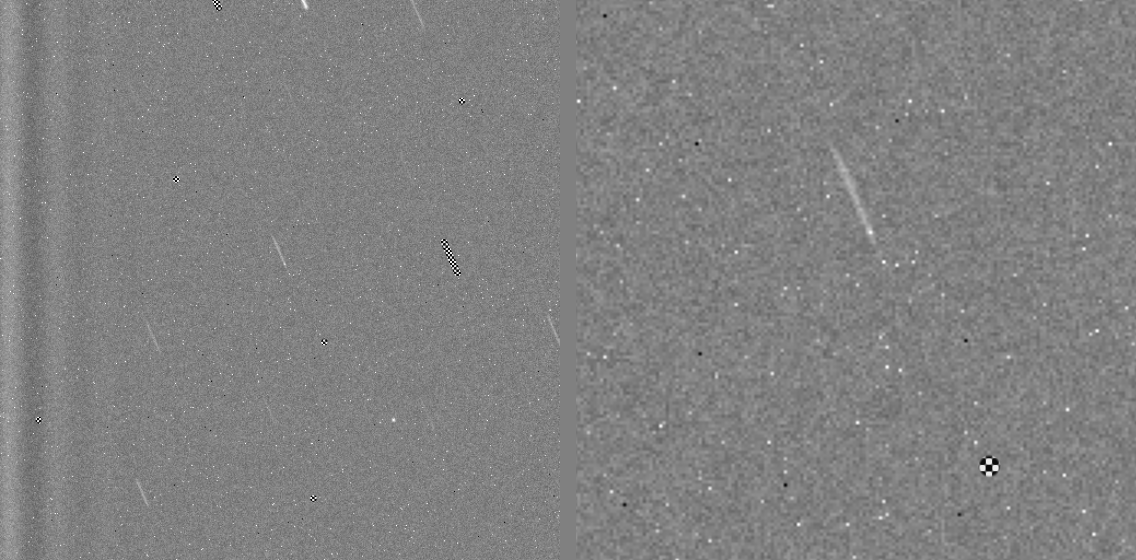
Left, the full canvas; right, a detail of the centre.
Write a Shadertoy shader that draws this texture.

```glsl
// Grey sensor frame: fine grain, hot and dead pixels, fading bands, slanted trails.

const float BASE_GREY = 0.503;
const float GRAIN_CELLS = 512.0;
const float GRAIN_SIGMA = 0.041;
const float MOTTLE_CELLS = 170.0;
const float MOTTLE_SIGMA = 0.009;
const float HOT_SHARE = 0.012;
const float DEAD_SHARE = 0.0002;
const float BAND_PERIOD = 0.086;
const float BAND_PEAK = 0.018;
const float BAND_STRENGTH = 0.105;
const float BAND_FADE = 0.075;
const vec2 TRAIL_DIR = vec2(0.40, -0.917);
const int TRAIL_COUNT = 12;
const vec2 TRAIL_START = vec2(0.725, 0.70);
const float TRAIL_WIDTH = 0.0023;
const int CLUSTER_COUNT = 6;
const vec2 CLUSTER_START = vec2(0.805, 0.54);
const vec2 EDGE_CLUSTER = vec2(0.388, 0.993);
const float CLUSTER_RADIUS = 0.0062;
const float CHECK_SIZE = 0.0039;
const vec2 FLARE_SPOT = vec2(0.703, 0.25);
const vec2 FLARE_EDGE = vec2(0.542, 0.998);
const vec2 SPREAD_STEP = vec2(0.75488, 0.56984);
const float PI = 3.14159;

// Integer hash: three uniform values per lattice cell and seed.
vec3 hash3(vec2 cell, int seed) {
    uvec3 v = uvec3(ivec3(ivec2(cell), seed)) * 1664525u + 1013904223u;
    v.x += v.y * v.z; v.y += v.z * v.x; v.z += v.x * v.y;
    v ^= v >> 16u;
    v.x += v.y * v.z; v.y += v.z * v.x; v.z += v.x * v.y;
    return vec3(v >> 8u) / 16777216.0;
}

// Nearly normal value with unit deviation.
float bell(vec2 cell, int seed) {
    return 2.0 * (dot(hash3(cell, seed), vec3(1.0)) - 1.5);
}

// Grain of one cell, with rare hot and dead outliers.
float grainCell(vec2 cell) {
    vec3 h = hash3(cell, 7);
    float hot = step(h.x, HOT_SHARE) * (0.08 + 0.45 * h.y * h.y * h.y);
    float dead = step(h.z, DEAD_SHARE) * 0.45;
    return GRAIN_SIGMA * bell(cell, 1) + hot - dead;
}

float mottleCell(vec2 cell) {
    return MOTTLE_SIGMA * bell(cell, 3);
}

float blend4(float a, float b, float c, float d, vec2 f) {
    f = f * f * (3.0 - 2.0 * f);
    return mix(mix(a, b, f.x), mix(c, d, f.x), f.y);
}

float grain(vec2 uv) {
    vec2 p = uv * GRAIN_CELLS - 0.5, c = floor(p), e = vec2(1.0, 0.0);
    return blend4(grainCell(c), grainCell(c + e.xy), grainCell(c + e.yx),
                  grainCell(c + e.xx), p - c);
}

float mottle(vec2 uv) {
    vec2 p = uv * MOTTLE_CELLS, c = floor(p), e = vec2(1.0, 0.0);
    return blend4(mottleCell(c), mottleCell(c + e.xy), mottleCell(c + e.yx),
                  mottleCell(c + e.xx), p - c);
}

// Offset along and across the shared trail direction.
vec2 trailFrame(vec2 d) {
    return vec2(dot(d, TRAIL_DIR), dot(d, vec2(-TRAIL_DIR.y, TRAIL_DIR.x)));
}

float trail(vec2 d, float halfLength, float width) {
    vec2 q = trailFrame(d);
    float ends = 1.0 - smoothstep(0.5, 1.0, abs(q.x) / halfLength);
    return ends * exp(-q.y * q.y / (width * width));
}

float clusterMask(vec2 d, float halfLength) {
    vec2 q = trailFrame(d);
    q.x -= clamp(q.x, -halfLength, halfLength);
    return 1.0 - smoothstep(0.8, 1.15, length(q) / CLUSTER_RADIUS);
}

void mainImage(out vec4 fragColor, in vec2 fragCoord) {
    vec2 uv = fragCoord / iResolution.xy;

    // Vertical bands fading away from the left edge
    float band = cos(2.0 * PI * (uv.x - BAND_PEAK) / BAND_PERIOD);
    float grey = BASE_GREY + BAND_STRENGTH * exp(-uv.x / BAND_FADE) * band;
    grey += grain(uv) + mottle(uv);

    // Faint trails
    for (int i = 0; i < TRAIL_COUNT; i++) {
        vec3 h = hash3(vec2(i, 0), 11);
        vec2 center = fract(TRAIL_START + float(i) * SPREAD_STEP);
        float glow = mix(0.035, 0.17, h.x * h.x);
        grey += glow * trail(uv - center, mix(0.032, 0.046, h.y), TRAIL_WIDTH);
    }

    // Bright flares
    grey += 0.5 * exp(-dot(uv - FLARE_SPOT, uv - FLARE_SPOT) / 1.1e-5);
    grey += 0.45 * trail(uv - FLARE_EDGE, 0.02, 0.0035);

    // Saturated clusters; the first one is drawn out along the trail direction
    float mask = clusterMask(uv - EDGE_CLUSTER, 0.007);
    for (int i = 0; i < CLUSTER_COUNT; i++) {
        vec2 center = fract(CLUSTER_START + float(i) * SPREAD_STEP);
        mask = max(mask, clusterMask(uv - center, i == 0 ? 0.03 : 0.0));
    }
    vec2 wave = sin(PI * uv / CHECK_SIZE);
    float check = smoothstep(-0.25, 0.35, wave.x * wave.y);
    grey = mix(grey, mix(0.04, 0.92, check), mask);

    fragColor = vec4(vec3(clamp(grey, 0.0, 1.0)), 1.0);
}
```
